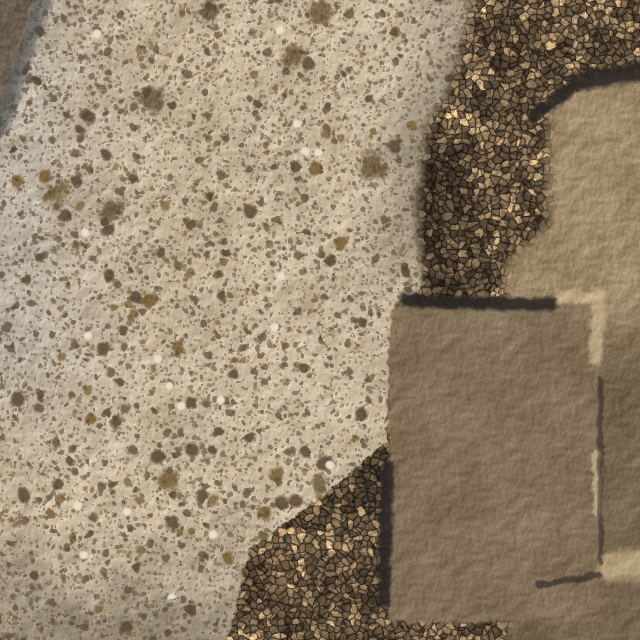
Write a Shadertoy shader that draws this texture.

```glsl
// Weathered pale stone beside gravel mortar, with a recessed brown slab at lower right.
const vec3 PALE = vec3(.775, .715, .615);
const vec3 SLAB = vec3(.505, .435, .34);
const vec3 TAN = vec3(.61, .525, .405);
const vec3 MORTAR = vec3(.78, .69, .54);
const vec3 PIT = vec3(.33, .27, .195);
const vec3 OCHRE = vec3(.5, .38, .17);
const vec3 SHADOW = vec3(.165, .15, .14);
const float RELIEF = .13;    // strength of the surface lighting
const float PEBBLES = 92.;   // pebbles across the canvas
const vec2 LIGHT = vec2(-.0026, .003);

// Right edge of the pale stone, from bottom to top
const vec2 EDGE[10] = vec2[10](vec2(.355, 0), vec2(.39, .14), vec2(.535, .25),
    vec2(.603, .31), vec2(.611, .515), vec2(.662, .555), vec2(.65, .67),
    vec2(.665, .8), vec2(.71, .88), vec2(.735, 1));

// Large stains: centre and radius
const vec3 STAINS[9] = vec3[9](vec3(.325, .98, .024), vec3(.455, .91, .027),
    vec3(.5, .98, .024), vec3(.24, .845, .027), vec3(.585, .74, .032),
    vec3(.085, .695, .028), vec3(.17, .67, .025), vec3(.5, .245, .016),
    vec3(.265, .25, .02));

vec2 hash2(vec2 p) {
    return fract(sin(p * mat2(127.1, 311.7, 269.5, 183.3)) * 43758.5);
}

// Cellular noise: nearest distance, second distance, cell id
vec3 cells(vec2 p) {
    vec2 base = floor(p), f = fract(p);
    vec3 r = vec3(9, 9, 0);
    for (int i = 0; i < 9; i++) {
        vec2 o = vec2(i % 3 - 1, i / 3 - 1), h = hash2(base + o);
        float d = length(o + h - f);
        if (d < r.x) r = vec3(d, r.x, fract(h.x * 17.3 + h.y * 31.7));
        else r.y = min(r.y, d);
    }
    return r;
}

// Warped, rotated sines in five octaves, about -1 to 1
float sines(vec2 p) {
    float sum = 0., amp = .5;
    for (int i = 0; i < 5; i++) {
        sum += amp * sin(p.x + 1.7 * sin(p.y * .8)) * cos(p.y + 1.3 * sin(p.x * .7));
        p = mat2(1.5, 1.2, -1.2, 1.5) * p + 3.1;
        amp *= .64;
    }
    return sum;
}

// Soft line from s.xy to s.zw
float stroke(vec2 p, vec4 s, float w) {
    vec2 d = s.zw - s.xy;
    p -= s.xy;
    return 1. - smoothstep(w * .35, w, length(p - d * clamp(dot(p, d) / dot(d, d), 0., 1.)));
}

float edgeX(float y) {
    float x = EDGE[0].x;
    for (int i = 1; i < 10; i++) {
        vec2 a = EDGE[i - 1], b = EDGE[i];
        x = mix(x, b.x, clamp((y - a.y) / (b.y - a.y), 0., 1.));
    }
    return x;
}

vec3 gravel(vec2 p, float mottle) {
    vec3 big = cells(p * PEBBLES), small = cells(p * PEBBLES * 1.9);
    vec3 c = mix(vec3(.31, .255, .195), vec3(.68, .57, .42), big.z * big.z);
    c *= mix(.52, 1.14, smoothstep(0., .38, big.y - big.x));
    return c * (.78 + .42 * small.z) * (1. + .28 * mottle);
}

vec3 paleStone(vec2 p, vec2 q, float mottle, float relief) {
    vec3 c = PALE + .065 * mottle + RELIEF * relief;
    c *= mix(vec3(1), vec3(.95, .97, 1.03), smoothstep(.25, 0., p.x) * smoothstep(.2, .5, p.y));
    c *= 1. - .24 * smoothstep(.2, 0., p.y + .05 * mottle);
    c *= 1. - .16 * smoothstep(.12, 0., edgeX(p.y) - p.x) * smoothstep(.5, .62, p.y);
    // Pits from coarse to fine
    float n = 23.;
    for (float i = 0.; i < 4.; i++) {
        vec3 k = cells(q * n + i * 7.3);
        float r = .16 + .2 * fract(k.z * 23.) + .07 * i;
        float pit = step(k.z, .22 + .05 * i) * (1. - smoothstep(r * .5, r, k.x));
        vec3 tint = mix(PIT, OCHRE, step(.82, fract(k.z * 51.)) * .7);
        c = mix(c, tint, pit * (.82 - .13 * i));
        n *= 1.9;
    }
    // Irregular stains
    float ragged = .55 * sines(q * 85.);
    for (int i = 0; i < 9; i++) {
        float d = length(q - STAINS[i].xy) / STAINS[i].z + ragged;
        vec3 tint = mix(PIT, OCHRE, .5 * fract(float(i) * .37)) + .08 * relief;
        c = mix(c, tint, .75 * (1. - smoothstep(.35, 1., d)));
    }
    // Bright chips
    vec3 chip = cells(p * 31. + 4.);
    return mix(c, vec3(.91, .87, .78), step(.965, chip.z) * smoothstep(.28, .12, chip.x));
}

void mainImage(out vec4 fragColor, in vec2 fragCoord) {
    vec2 p = fragCoord / iResolution.xy;
    float mottle = sines(p * 21.), fine = sines(p * 95.);
    float relief = fine - sines((p + LIGHT) * 95.);
    vec2 q = p + .004 * vec2(fine, sines(p.yx * 80. + 5.));
    // Gravel
    vec3 col = gravel(q, mottle);
    col *= 1. - .32 * stroke(q, vec4(.69, .56, .69, .7), .08);
    // Tan stone
    float tanEdge = .855 - .065 * smoothstep(.66, .58, q.y);
    float crackY = mix(.82, .885, smoothstep(.82, .96, q.x));
    vec3 tanCol = TAN + .06 * mottle + RELIEF * relief;
    tanCol *= 1. - .25 * smoothstep(.55, .42, p.y);
    col = mix(col, tanCol, smoothstep(-.015, .02, q.x - tanEdge) * smoothstep(.012, -.012, q.y - crackY));
    // Recessed slab
    vec2 box = abs(q - vec2(.772, .275)) - vec2(.165, .247);
    vec3 slabCol = SLAB + .045 * mottle + .1 * relief;
    col = mix(col, slabCol, smoothstep(.004, -.004, max(box.x, box.y)));
    // Pale stone
    float soft = mix(.003, .016, smoothstep(.52, .62, p.y));
    col = mix(col, paleStone(p, q, mottle, relief), smoothstep(-soft, soft, edgeX(q.y) - q.x));
    // Corner crust
    float crust = smoothstep(.012, -.02, q.x - (q.y - .8) * .33);
    col = mix(col, vec3(.37, .32, .26) + .1 * relief, crust * .85);
    col = mix(col, vec3(.27, .28, .29), .55 * stroke(q, vec4(0, .8, .07, 1), .018));
    // Light mortar
    float seam = max(stroke(q, vec4(.875, .535, .932, .535), .014), stroke(q, vec4(.935, .54, .93, .44), .016));
    seam = max(seam, stroke(q, vec4(.932, .29, .934, .2), .01));
    seam = max(seam, stroke(q, vec4(.955, .115, 1, .12), .032));
    col = mix(col, MORTAR + .1 * relief, .75 * seam);
    // Cracks and cast shadows
    float dark = max(stroke(q, vec4(.835, .82, .9, .868), .014), stroke(q, vec4(.9, .872, 1, .889), .021));
    dark = max(dark, stroke(q, vec4(.635, .53, .86, .524), .015));
    dark = max(dark, stroke(q, vec4(.606, .27, .6, .06), .014));
    dark = max(dark, .6 * stroke(q, vec4(.938, .41, .938, .12), .006));
    dark = max(dark, .7 * stroke(q, vec4(.84, .085, .935, .102), .007));
    col = mix(col, SHADOW, .88 * dark);
    fragColor = vec4(clamp(col, 0., 1.), 1);
}
```
